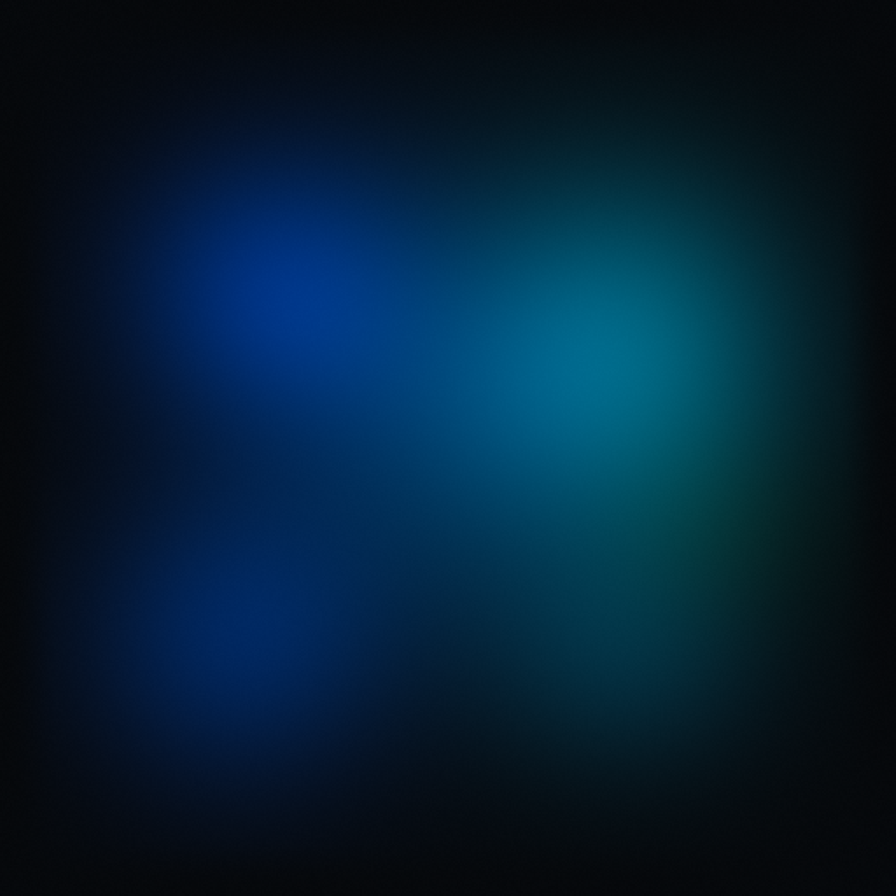
A WebGL 1 fragment shader for this background:

```glsl
precision highp float;

// Soft blue and teal lights blurred into a near-black field.
// Each light is an elliptical Gaussian; their sum fades out at the
// canvas border and carries a faint grain that hides banding.

uniform vec2 u_resolution;

#define BASE_COLOR vec3(0.023, 0.032, 0.043)
#define BLUE_LIGHT vec3(0.0, 0.135, 0.410)
#define CYAN_LIGHT vec3(0.0, 0.335, 0.405)
#define INDIGO_LIGHT vec3(0.0, 0.110, 0.310)
#define AZURE_LIGHT vec3(0.0, 0.130, 0.245)
#define TEAL_LIGHT vec3(0.0, 0.120, 0.165)
#define GREEN_LIGHT vec3(0.0, 0.045, 0.010)
#define BORDER_FADE 0.065
#define GRAIN_CELLS 512.0
#define GRAIN_AMOUNT 0.008

// Elliptical falloff: 1 at the center, 1/e at the radius.
float glow(vec2 uv, vec2 center, vec2 radius) {
    vec2 offset = (uv - center) / radius;
    return exp(-dot(offset, offset));
}

// Sine-free hash of a grid cell, from 0 to 1.
float hash(vec2 cell) {
    vec3 p = fract(vec3(cell.xyx) * 0.1031);
    p += dot(p, p.yzx + 33.33);
    return fract((p.x + p.y) * p.z);
}

void main() {
    vec2 uv = gl_FragCoord.xy / u_resolution;

    // Upper lights
    vec3 light = BLUE_LIGHT * glow(uv, vec2(0.305, 0.675), vec2(0.17, 0.16));
    light += CYAN_LIGHT * glow(uv, vec2(0.70, 0.605), vec2(0.19, 0.20));

    // Central haze
    light += AZURE_LIGHT * glow(uv, vec2(0.50, 0.53), vec2(0.20, 0.25));

    // Lower lights
    light += INDIGO_LIGHT * glow(uv, vec2(0.265, 0.295), vec2(0.17, 0.17));
    light += TEAL_LIGHT * glow(uv, vec2(0.70, 0.27), vec2(0.16, 0.14));
    light += GREEN_LIGHT * glow(uv, vec2(0.78, 0.41), vec2(0.14, 0.12));

    // Dark border
    vec2 edgeDistance = min(uv, 1.0 - uv);
    vec2 fade = smoothstep(vec2(0.0), vec2(BORDER_FADE), edgeDistance);
    light *= fade.x * fade.y;

    // The base loses its red where the lights are strong.
    vec3 color = BASE_COLOR + light;
    color.r *= 1.0 - smoothstep(0.03, 0.40, light.b);

    // Fine grain
    color += GRAIN_AMOUNT * (hash(floor(uv * GRAIN_CELLS)) - 0.5);
    gl_FragColor = vec4(clamp(color, 0.0, 1.0), 1.0);
}
```
